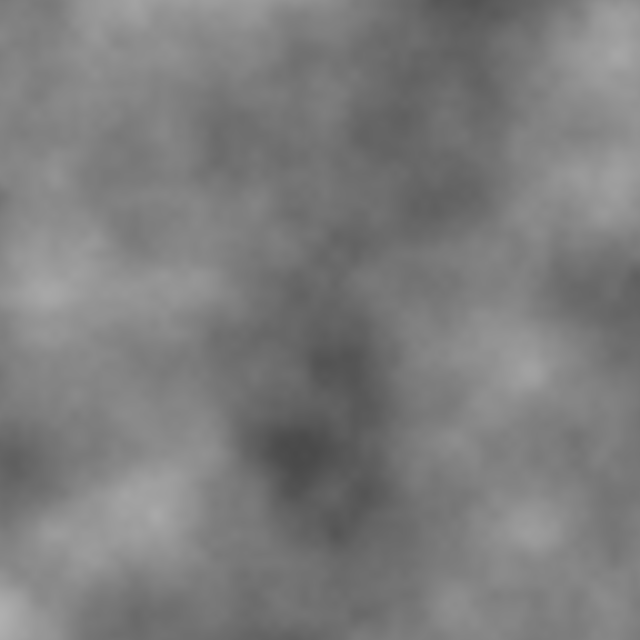
Give the GLSL for this texture, as a WebGL 2 fragment shader.

```glsl
#version 300 es
precision highp float;

uniform vec2 u_resolution;
out vec4 fragColor;

const float BASE_CELLS = 4.0;                  // coarsest cells across the canvas
const int   LAYERS = 5;
const float GAIN = 0.5;                        // strength of each finer layer
const float LACUNARITY = 2.0;                  // scale step between layers
const float MEAN_GREY = 0.488;
const float CONTRAST = 0.55;
const float BASE_SEED = 5.0;
const vec2  LAYER_SHIFT = vec2(0.37, 0.61);    // keeps the lattices from lining up

// Quadratic permutation of 0..288
float permute(float x) {
    return mod((34.0 * x + 1.0) * x, 289.0);
}

// Evenly spread values for the few large cells
float balancedValue(vec2 cell) {
    return permute(permute(cell.x) + cell.y + BASE_SEED) / 288.0;
}

// Integer hash for the many small cells
float scrambledValue(vec2 cell, int layer) {
    uvec2 c = uvec2(cell);
    uint h = c.x * 1597u + c.y * 51749u + uint(layer) * 7919u;
    h = (h ^ (h >> 15)) * 73471u;
    h = (h ^ (h >> 13)) * 60493u;
    h = (h ^ (h >> 16)) * 95549u;
    h ^= h >> 15;
    return float(h & 65535u) / 65535.0;
}

float cornerValue(vec2 cell, int layer) {
    return layer == 0 ? balancedValue(cell) : scrambledValue(cell, layer);
}

// Smoothly blended lattice noise
float valueNoise(vec2 p, int layer) {
    vec2 cell = floor(p);
    vec2 t = smoothstep(0.0, 1.0, p - cell);
    float bottom = mix(cornerValue(cell, layer),
                       cornerValue(cell + vec2(1.0, 0.0), layer), t.x);
    float top = mix(cornerValue(cell + vec2(0.0, 1.0), layer),
                    cornerValue(cell + vec2(1.0, 1.0), layer), t.x);
    return mix(bottom, top, t.y);
}

// Weighted sum of layers, normalised to 0..1
float clouds(vec2 uv) {
    float sum = 0.0;
    float total = 0.0;
    float amplitude = 1.0;
    float cells = BASE_CELLS;
    for (int layer = 0; layer < LAYERS; layer++) {
        sum += amplitude * valueNoise(uv * cells + float(layer) * LAYER_SHIFT, layer);
        total += amplitude;
        amplitude *= GAIN;
        cells *= LACUNARITY;
    }
    return sum / total;
}

void main() {
    vec2 uv = gl_FragCoord.xy / u_resolution;
    float grey = MEAN_GREY + CONTRAST * (clouds(uv) - 0.5);
    fragColor = vec4(vec3(grey), 1.0);
}
```
